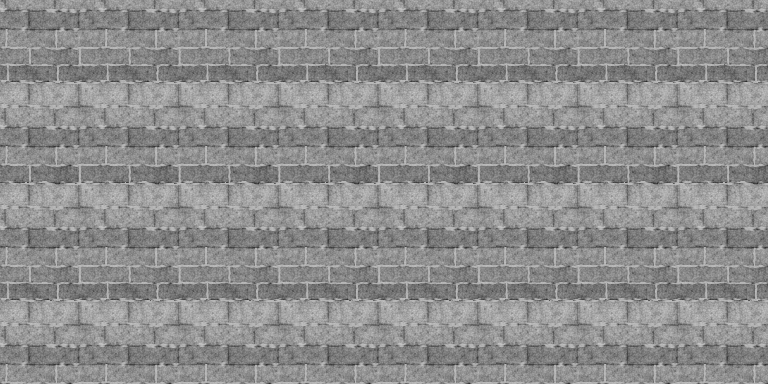
Give the GLSL for this texture, as a Shadertoy shader.

```glsl
// Weathered grey brick wall: blocks of six and five courses alternate down the
// wall, and every two bricks the wear repeats sideways. Cellular noise gives
// the stains, grain and patchy mortar; layered sines bend the courses.

const float PI = 3.14159265;
const float BRICKS_PER_HEIGHT = 7.7;   // brick lengths in the canvas height
const float TILE = 2.0;                // bricks before the wear repeats
const float LONG_BLOCK = 2.347;        // block heights in brick lengths
const float SHORT_BLOCK = 2.025;
const float BLOCK_START = 0.702;       // part of the first block above the canvas
const float MORTAR_TONE = 0.74;

// Courses of a block, from the top down
const float COURSE_TOP[6]  = float[6](0.0, 0.49, 0.913, 1.294, 1.665, 2.006);
const float COURSE_TONE[6] = float[6](0.635, 0.60, 0.505, 0.56, 0.52, 0.445);
const float BED_MORTAR[6]  = float[6](0.55, 0.52, 0.48, 0.36, 0.85, 0.88);
const float HEAD_MORTAR[6] = float[6](0.15, 0.35, 0.25, 0.95, 1.0, 1.0);
const float HEAD_SHIFT[6]  = float[6](0.58, 0.10, 0.58, 0.13, 0.60, 0.16);

vec2 hash2(vec2 p) {
    vec3 q = fract(vec3(p.xyx) * vec3(0.1031, 0.1030, 0.0973));
    q += dot(q, q.yzx + 33.33);
    return fract((q.xx + q.yz) * q.zy);
}

// Distance to the nearest scattered point, wrapping sideways at each tile
float cellular(vec2 p, float frequency) {
    p *= frequency;
    vec2 cell = floor(p);
    float nearest = 2.0;
    for (int j = -1; j <= 1; j++)
    for (int i = -1; i <= 1; i++) {
        vec2 c = cell + vec2(i, j);
        vec2 key = vec2(mod(c.x, TILE * frequency), c.y + 7.0 * frequency);
        nearest = min(nearest, length(c + hash2(key) - p));
    }
    return nearest;
}

// Sum of broad stains, blotches and fine grain, centred on zero
float mottling(vec2 p) {
    return 0.11 * (0.45 - cellular(p, 3.0))
         + 0.10 * (0.45 - cellular(p, 7.0))
         + 0.10 * (0.45 - cellular(p, 15.0))
         + 0.14 * (0.45 - cellular(p, 29.0));
}

float courseWave(float x) {
    return 0.007 * sin(PI * x + 1.0) + 0.005 * sin(5.0 * PI * x)
         + 0.003 * sin(11.0 * PI * x + 2.0);
}

// Antialiased band around distance zero, dimmed when thinner than a pixel
float band(float d, float halfWidth, float pixel) {
    float soft = max(halfWidth, 0.5 * pixel);
    return (1.0 - smoothstep(soft - 0.5 * pixel, soft + 0.5 * pixel, d)) * halfWidth / soft;
}

// How much mortar survives where the patch noise has this value
float coverage(float strength, float patchNoise) {
    return smoothstep(1.0 - strength, 1.35 - strength, patchNoise);
}

void mainImage(out vec4 fragColor, in vec2 fragCoord) {
    float pixel = BRICKS_PER_HEIGHT / iResolution.y;
    vec2 wall = vec2(fragCoord.x, iResolution.y - fragCoord.y) * pixel;

    // Find the block, then the course within it
    float y = mod(wall.y + BLOCK_START + courseWave(wall.x), LONG_BLOCK + SHORT_BLOCK);
    bool isShort = y >= LONG_BLOCK;
    if (isShort) y -= LONG_BLOCK;
    float blockHeight = isShort ? SHORT_BLOCK : LONG_BLOCK;
    int last = isShort ? 4 : 5;
    int course = 0;
    for (int i = 1; i <= last; i++)
        if (y >= COURSE_TOP[i]) course = i;
    float top = COURSE_TOP[course];
    float bottom = course == last ? blockHeight : COURSE_TOP[min(course + 1, 5)];
    int below = course == last ? 0 : course + 1;
    int bed = y - top < bottom - y ? course : below;

    // Staggered bricks and slightly ragged distances to their joints
    vec2 local = vec2(wall.x, y);
    float x = wall.x - HEAD_SHIFT[course];
    vec2 brick = vec2(mod(floor(x), TILE), float(course));
    float ragged = 0.022 * (cellular(local, 11.0) - 0.45);
    float bedDistance = min(y - top, bottom - y) + ragged;
    float headDistance = 0.5 - abs(fract(x) - 0.5) + ragged;

    // Brick face: course tone, brick variation, mottling and dark pits
    float shade = COURSE_TONE[course] + 0.04 * (hash2(brick + 3.0).x - 0.5);
    if (isShort && course == last) shade -= 0.05;
    shade += mottling(local);
    shade -= 0.09 * (1.0 - smoothstep(0.06, 0.18, cellular(local, 6.0)));

    // Dark worn edges with a thin crack where mortar is missing
    float edge = min(bedDistance, headDistance);
    shade -= 0.05 * (1.0 - smoothstep(0.0, 0.09, edge));
    float crack = max(band(bedDistance, 0.016, pixel), 0.8 * band(headDistance, 0.014, pixel));
    shade -= 0.14 * crack;

    // Light mortar: thin lines in firm courses, loose patches in worn ones
    float patchNoise = 1.0 - cellular(local * vec2(1.0, 0.5), 5.0);
    float bedPatch = patchNoise + 0.16 * (1.0 - smoothstep(0.0, 0.25, headDistance));
    float bedWidth = mix(0.055, 0.014, BED_MORTAR[bed]);
    float bedMortar = band(bedDistance, bedWidth, pixel) * coverage(BED_MORTAR[bed], bedPatch);
    float headMortar = band(headDistance, 0.019, pixel) * coverage(HEAD_MORTAR[course], patchNoise);
    float mortarShade = MORTAR_TONE + 0.4 * mottling(local + 0.37);
    shade = mix(shade, mortarShade, 0.9 * max(bedMortar, headMortar));

    fragColor = vec4(vec3(clamp(shade, 0.0, 1.0)), 1.0);
}
```
